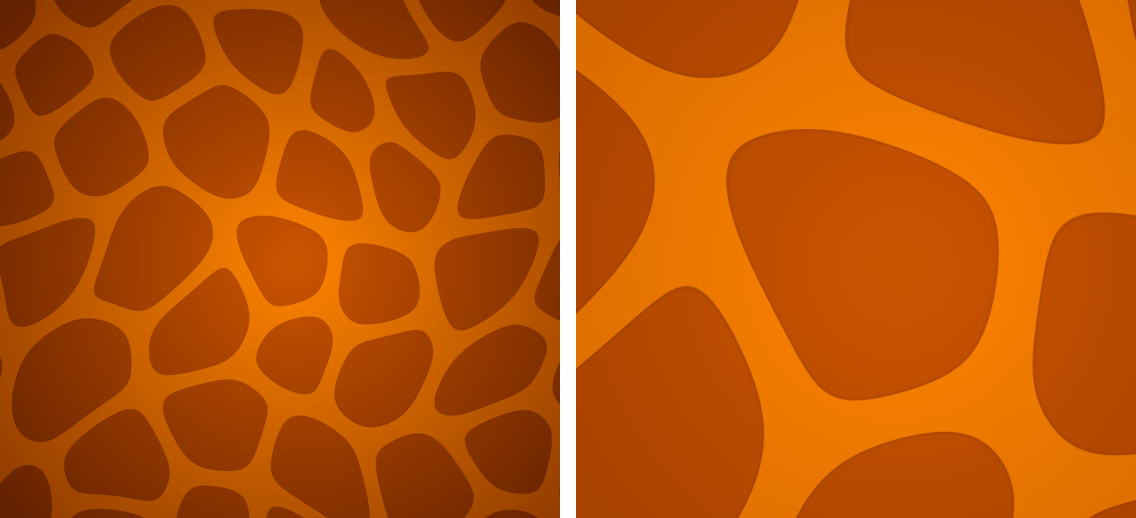
Left, the full canvas; right, a detail of the centre.
Give the GLSL for this pattern, as a WebGL 2 fragment shader.

```glsl
#version 300 es
precision highp float;
// Giraffe hide: dark rounded patches on an orange ground, lit from the middle.
// Patches are jittered, staggered Voronoi cells; a soft minimum over the
// distances to all cell borders rounds their corners.

uniform vec2 u_resolution;
out vec4 outColor;

const float CELLS = 5.2;          // cell rows per canvas height
const float JITTER = 0.7;         // scatter of the cell sites
const float HALF_GAP = 0.07;      // half the ground strip, in cells
const float CORNER_SHARPNESS = 12.0;
const float RIM_WIDTH = 0.014;    // thin darker outline, in cells
const float RIM_SHADE = 0.07;
const vec2 LIGHT_CENTER = vec2(0.525, 0.495);
const float LIGHT_RADIUS = 0.73;  // in canvas heights
const vec3 GROUND_INNER = vec3(1.0, 0.52, 0.0);
const vec3 GROUND_OUTER = vec3(0.56, 0.23, 0.0);
const vec3 PATCH_INNER = vec3(0.80, 0.33, 0.0);
const vec3 PATCH_OUTER = vec3(0.39, 0.13, 0.0);

vec2 hash2(vec2 id) {
    vec2 seed = vec2(dot(id, vec2(127.1, 311.7)), dot(id, vec2(269.5, 183.3)));
    return fract(sin(seed) * 43758.55);
}

// Site of a cell; odd rows are shifted by half a cell.
vec2 cellSite(vec2 id) {
    vec2 stagger = vec2(0.5 * mod(id.y, 2.0), 0.0);
    return id + 0.5 + stagger + JITTER * (hash2(id) - 0.5);
}

// Layered sines bend the borders and vary the cell sizes.
vec2 warp(vec2 p) {
    p += 0.20 * sin(1.3 * p.yx + vec2(0.7, 2.4));
    return p + 0.05 * sin(3.1 * p.yx + vec2(4.1, 1.2));
}

// Rounded distance from p to the border of its Voronoi cell.
float borderDistance(vec2 p) {
    vec2 home = vec2(0.0), toHome = vec2(0.0);
    float nearest = 1e5;
    for (int y = -2; y <= 2; y++) {
        for (int x = -2; x <= 2; x++) {
            vec2 id = floor(p) + vec2(x, y);
            vec2 toSite = cellSite(id) - p;
            float d = dot(toSite, toSite);
            if (d < nearest) {
                nearest = d;
                home = id;
                toHome = toSite;
            }
        }
    }
    float sum = 0.0;
    for (int y = -2; y <= 2; y++) {
        for (int x = -2; x <= 2; x++) {
            if (x == 0 && y == 0) continue;
            vec2 toSite = cellSite(home + vec2(x, y)) - p;
            float d = dot(0.5 * (toHome + toSite), normalize(toSite - toHome));
            sum += exp(-CORNER_SHARPNESS * d);
        }
    }
    return -log(sum) / CORNER_SHARPNESS;
}

void main() {
    vec2 uv = gl_FragCoord.xy / u_resolution.y;
    vec2 center = LIGHT_CENTER * vec2(u_resolution.x / u_resolution.y, 1.0);
    float falloff = min(distance(uv, center) / LIGHT_RADIUS, 1.0);

    // Patch mask, smoothed over about one pixel
    float inset = borderDistance(warp(uv * CELLS)) - HALF_GAP;
    float soft = 0.8 * CELLS / u_resolution.y;
    float patchMask = smoothstep(-soft, soft, inset);
    float rim = patchMask * (1.0 - smoothstep(0.0, RIM_WIDTH, abs(inset)));

    // Both layers darken away from the light
    vec3 ground = mix(GROUND_INNER, GROUND_OUTER, falloff);
    vec3 hide = mix(PATCH_INNER, PATCH_OUTER, falloff);
    vec3 color = mix(ground, hide, patchMask) * (1.0 - RIM_SHADE * rim);
    outColor = vec4(color, 1.0);
}
```
